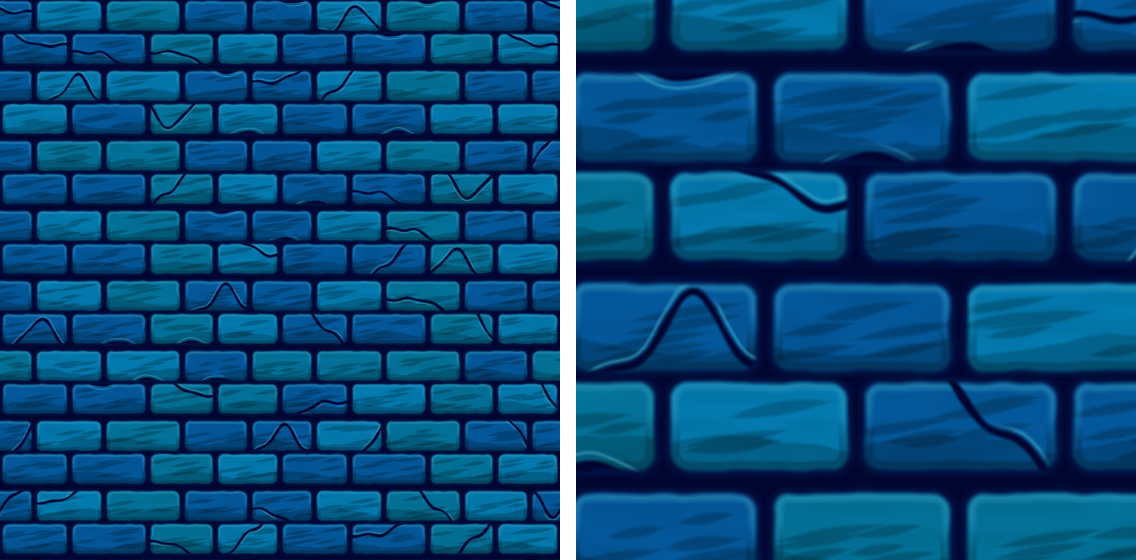
Left: the whole. Right: its middle third, enlarged.
Reproduce this texture procedurally as a three.js fragment shader.

```glsl
// Blue cartoon brick wall: 16 staggered courses of rounded, streaked and cracked bricks.
varying vec2 vUv;

const float COURSES = 16.0;
const float PERIOD = 8.0;       // four bricks of unequal width
const float HALF_JOINT = 0.07;
const float HALF_HEIGHT = 0.43;
const float SOFT = 0.025;

const vec3 MORTAR = vec3(0.005, 0.025, 0.19);
const vec3 LIGHT_BLUE = vec3(0.01, 0.465, 0.665);
const vec3 TEAL = vec3(0.01, 0.435, 0.585);
const vec3 DEEP_BLUE = vec3(0.01, 0.335, 0.59);
const vec3 GLINT = vec3(0.22, 0.62, 0.76);

float hash(vec2 p) {
  return fract(sin(dot(p, vec2(127.1, 311.7))) * 43758.55);
}

float noise(vec2 p) {
  vec2 i = floor(p), f = fract(p);
  f = f * f * (3.0 - 2.0 * f);
  return mix(mix(hash(i), hash(i + vec2(1, 0)), f.x),
             mix(hash(i + vec2(0, 1)), hash(i + vec2(1, 1)), f.x), f.y);
}

float fill(float d) { return smoothstep(SOFT, -SOFT, d); }

float roundBox(vec2 p, vec2 size, float r) {
  vec2 q = abs(p) - size + r;
  return length(max(q, 0.0)) + min(max(q.x, q.y), 0.0) - r;
}

// Left edge of a brick within the repeating course
float brickEdge(float j) {
  return j < 0.5 ? 0.0 : j < 1.5 ? 1.99 : j < 2.5 ? 4.23 : j < 3.5 ? 6.156 : PERIOD;
}

vec3 brickColor(float j, float upper, vec2 id) {
  float kind = upper > 0.5 ? (j < 0.5 ? 0.0 : j < 1.5 ? 1.0 : 2.0)
                           : (j < 1.5 ? 2.0 : j < 2.5 ? 1.0 : 0.0);
  if (hash(id + 3.7) < 0.2) kind = floor(hash(id + 8.1) * 3.0);
  return kind < 0.5 ? LIGHT_BLUE : kind < 1.5 ? TEAL : DEEP_BLUE;
}

// Crack height at x: corner break, long split, hump, edge bite, diagonal
float crackCurve(float x, float kind, float halfWidth, float seed) {
  float wave = sin(x * 8.0 + seed * 6.3);
  float off = (seed - 0.5) * 0.7;
  if (kind < 0.5) return 1.5 * (x - halfWidth + 0.24) - 0.1 + 0.07 * wave;
  if (kind < 1.5) return 0.52 - 0.42 * smoothstep(-0.7, 0.35, x - off) + 0.035 * wave;
  if (kind < 2.5) return -0.5 + 0.78 * exp(-5.0 * (x - off) * (x - off)) + 0.06 * wave;
  if (kind < 3.5) return -0.34 - 0.8 * (x - off) * (x - off) + 0.015 * wave;
  return 0.9 * (x - off) + 0.08 * wave;
}

float crackDistance(vec2 q, float kind, float halfWidth, float seed) {
  float y = crackCurve(q.x, kind, halfWidth, seed);
  float slope = (crackCurve(q.x + 0.01, kind, halfWidth, seed) - y) / 0.01;
  return (q.y - y) / sqrt(1.0 + slope * slope);
}

// Tapered dark strokes in the painted face
float streaks(vec2 q, float halfWidth, vec2 id) {
  float ink = 0.0;
  for (int i = 0; i < 6; i++) {
    vec2 key = id + float(i) * vec2(5.3, 9.1);
    vec2 e = q - (vec2(hash(key), hash(key + 2.4)) - 0.5) * vec2(1.5 * halfWidth, 0.55);
    e.y -= 0.16 * e.x;
    float reach = mix(0.25, 0.55, hash(key + 6.6));
    float d = abs(e.y) - 0.05 * (1.0 - e.x * e.x / (reach * reach));
    ink = max(ink, fill(d));
  }
  return ink;
}

vec3 paintBrick(vec2 q, vec2 size, float d, vec3 base, vec2 id) {
  vec3 col = base * (0.96 + 0.08 * noise(q * vec2(2.0, 7.0) + id * 3.0));
  // Shaded underside, streaks and inner bevel
  float shadeLine = -0.17 + 0.09 * sin(q.x * 2.2 + hash(id) * 6.3) + 0.06 * (noise(q * 5.0 + id) - 0.5);
  col *= 1.0 - 0.2 * fill(q.y - shadeLine);
  col *= 1.0 - 0.21 * streaks(q, size.x, id);
  float rim = smoothstep(-0.12, -0.08, d);
  col *= 1.0 - 0.2 * rim * smoothstep(0.1, -0.2, q.y);
  col = mix(col, GLINT, 0.22 * rim * smoothstep(-0.1, 0.3, q.y));
  float edgeLine = fill(abs(d + 0.055) - 0.015);
  col = mix(col, GLINT, 0.3 * edgeLine * smoothstep(-0.35, 0.35, q.y));
  // Damage, mirrored at random
  if (hash(id + 17.3) < 0.43) {
    vec2 flip = sign(vec2(hash(id + 21.9), hash(id + 25.4)) - 0.5);
    float kind = floor(hash(id + 31.2) * 5.0);
    float f = crackDistance(q * flip, kind, size.x, hash(id + 37.8));
    float width = 0.024 + 0.022 * noise(q * 4.0 + id);
    float glint = fill(abs(f - width - 0.035) - 0.012) * smoothstep(0.3, 0.55, noise(q * 2.5 + id + 4.0));
    col = mix(col, GLINT, 0.75 * glint);
    float gap = abs(f) - width;
    if (kind > 2.5 && kind < 3.5) gap = f;
    col = mix(col, MORTAR, fill(gap));
  }
  return col;
}

void main() {
  vec2 p = vec2(vUv.x, 1.0 - vUv.y) * COURSES + vec2(0.0, 0.08);
  float row = mod(floor(p.y), COURSES);
  float upper = 1.0 - mod(row, 2.0);
  float x = p.x - 0.98 * upper;
  float u = mod(x, PERIOD);
  float j = step(1.99, u) + step(4.23, u) + step(6.156, u);
  float left = brickEdge(j), right = brickEdge(j + 1.0);
  vec2 id = vec2(mod(floor(x / PERIOD), 2.0) * 4.0 + j, row);

  // Brick-local position, y pointing up
  vec2 q = vec2(u - 0.5 * (left + right), mix(0.475, 0.53, upper) - fract(p.y));
  vec2 size = vec2(0.5 * (right - left) - HALF_JOINT, HALF_HEIGHT);
  float d = roundBox(q, size, 0.17) + 0.025 * (noise(q * 5.0 + id * 7.0) - 0.5);

  vec3 joint = MORTAR + vec3(0.0, 0.04, 0.06) * smoothstep(0.08, 0.0, d);
  vec3 face = paintBrick(q, size, d, brickColor(j, upper, id), id);
  gl_FragColor = vec4(mix(joint, face, smoothstep(0.02, -0.045, d)), 1.0);
}
```
